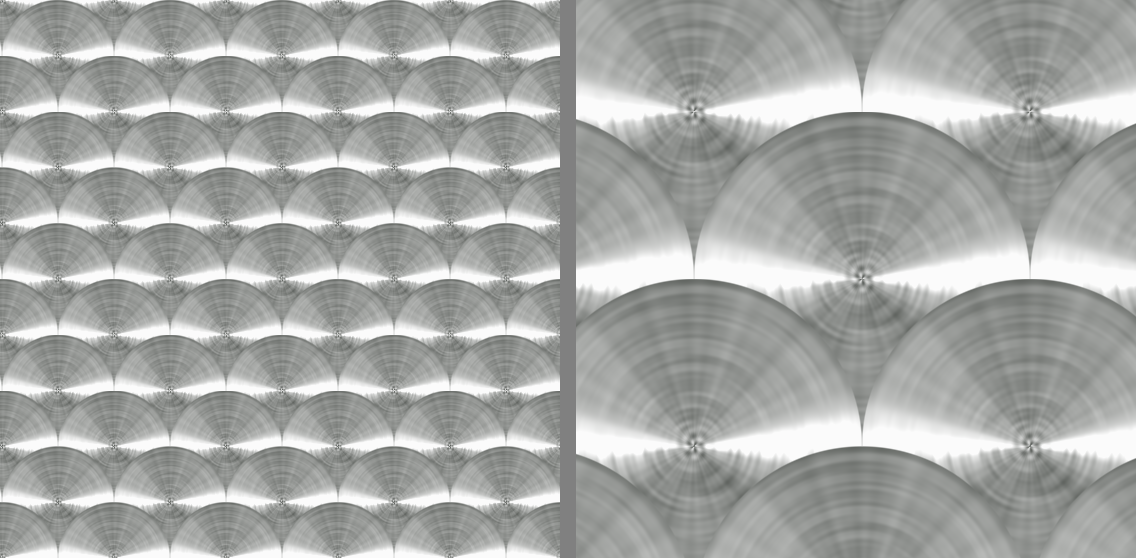
Left: the whole. Right: its middle third, enlarged.
A Shadertoy shader for this pattern:

```glsl
// Engine-turned metal: overlapping brushed discs in staggered rows, like scales.
// Each disc is shaded by its angle (anisotropic highlight) plus hashed ring grooves;
// angular sines have whole frequencies and the rows wrap, so the sheet tiles.

#define COLUMNS 5.0        // discs across
#define ROWS 10.0          // staggered rows down, must be even
#define SHIFT_X 0.018      // sideways offset of even rows, in disc widths
#define RADIUS 0.5         // disc radius, in disc widths
#define BASE_TONE 0.55     // grey away from the highlight
#define SHEEN 0.20         // strength of the broad reflection
#define GLARE 0.36         // strength of the narrow reflection
#define GLARE_WIDTH 0.22   // half angle of the narrow reflection
#define GROOVE_DEPTH 0.06  // contrast of the brushed rings
#define CORE_SIZE 0.045    // radius of the rough centre
#define RIM_SHADE 0.07     // darkening along the disc edge

float hash(float n) {
    return fract(sin(n * 127.1 + 3.7) * 43758.5);
}

// Brightness of one ring: broken into arcs by a sine of whole frequency
float ringArc(float ring, float angle) {
    float arcs = 1.0 + floor(5.0 * hash(ring));
    float wave = sin(arcs * angle + 6.2832 * hash(ring + 71.0));
    return 0.6 * wave + 0.9 * (hash(ring + 139.0) - 0.5);
}

// Smooth concentric grooves, faded out once finer than a pixel
float grooves(float r, float angle, float density, float pixel) {
    float x = r * density;
    float ring = floor(x) + density * 7.0;
    float g = mix(ringArc(ring, angle), ringArc(ring + 1.0, angle), smoothstep(0.0, 1.0, fract(x)));
    return g * clamp(1.8 - density * pixel, 0.0, 1.0);
}

// Radial streaks that wrap around the disc
float streaks(float angle) {
    return 0.40 * sin(5.0 * angle + 2.2) + 0.35 * sin(11.0 * angle + 0.6)
         + 0.30 * sin(23.0 * angle + 4.0) + 0.20 * sin(41.0 * angle + 1.3);
}

// Grey level of a disc at point p measured from its centre
float discTone(vec2 p, float pixel) {
    float r = length(p);
    float angle = atan(p.y, p.x + 1e-5);
    float coarse = grooves(r, angle, 34.0, pixel);
    float fine = grooves(r, angle, 82.0, pixel);
    float brush = 0.6 * coarse + 0.8 * fine;

    // Reflection along the horizontal, tighter below the centre
    float lift = atan(p.y, abs(p.x) + 1e-5);
    float e = lift * (lift < 0.0 ? 1.3 : 1.0) + 0.06 * brush;
    float tone = BASE_TONE + SHEEN * exp(-e * e / 0.58)
               + GLARE * exp(-e * e / (GLARE_WIDTH * GLARE_WIDTH));
    tone -= 0.07 * exp(-pow((lift + 0.75) / 0.35, 2.0));

    // Brushing, strongest near the centre
    tone += 0.045 * streaks(angle) + GROOVE_DEPTH * brush * (1.0 + 1.5 * exp(-r / 0.09));

    // Rough core and shaded rim
    float core = exp(-r * r / (CORE_SIZE * CORE_SIZE));
    float swirl = sin(3.0 * angle + r * 190.0) + 0.7 * sin(5.0 * angle - r * 110.0);
    tone = mix(tone, 0.62 + 0.17 * swirl, 0.85 * core);
    float upward = max(sin(lift), 0.0);
    tone -= RIM_SHADE * smoothstep(0.035, 0.0, RADIUS - r);
    tone -= 0.04 * upward * smoothstep(0.3, 0.5, r);
    return clamp(tone, 0.0, 0.985);
}

// Offset from the nearest disc centre of the given row
vec2 fromCentre(vec2 grid, float row) {
    float x = grid.x - SHIFT_X - 0.5 * mod(row, 2.0);
    return vec2(fract(x + 0.5) - 0.5, 0.5 * (grid.y - row));
}

void mainImage(out vec4 fragColor, in vec2 fragCoord) {
    vec2 grid = fragCoord / iResolution.xy * vec2(COLUMNS, ROWS);
    float pixel = COLUMNS / iResolution.x;

    // The lower row overlaps the one above it
    float row = floor(grid.y);
    vec2 front = fromCentre(grid, row);
    vec2 back = fromCentre(grid, row + 1.0);
    float cover = smoothstep(-pixel, pixel, RADIUS - length(front));
    float tone = mix(discTone(back, pixel), discTone(front, pixel), cover);

    // Faint green cast in the darker metal
    vec3 metal = vec3(tone) + vec3(-0.006, 0.018, -0.008) * (1.0 - tone);
    fragColor = vec4(metal, 1.0);
}
```
